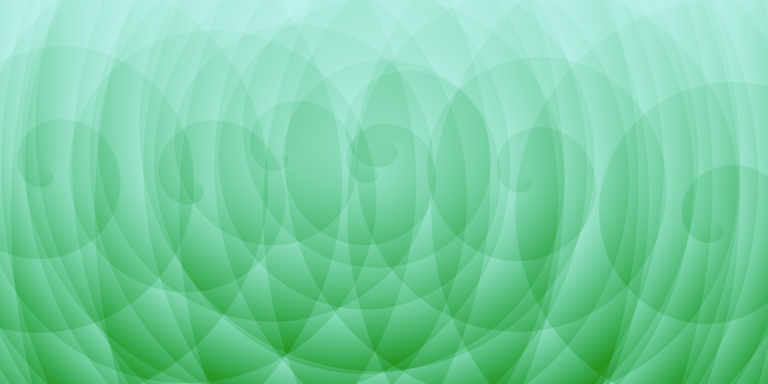
This background is drawn by a Shadertoy shader. Its source:

```glsl
const float TAU = 6.2831853;
const int SPIRAL_COUNT = 7;

// Centre x, centre y and arm spacing, in canvas heights
const vec3 SPIRALS[SPIRAL_COUNT] = vec3[](
    vec3(0.132, 0.555, 0.193),
    vec3(0.521, 0.521, 0.237),
    vec3(0.742, 0.599, 0.200),
    vec3(0.978, 0.561, 0.168),
    vec3(1.023, 0.626, 0.271),
    vec3(1.378, 0.540, 0.185),
    vec3(1.875, 0.417, 0.219)
);
const float START_TURN = 0.062;   // rotation of every spiral, in turns

const vec3 DEEP_GREEN = vec3(0.157, 0.58, 0.12);
const vec3 PALE_AQUA = vec3(0.82, 0.98, 1.0);
const vec3 BLEND_CURVE = vec3(1.5, 1.0, 1.0);

const float DEPTH_BOTTOM = 0.70;  // mean darkness along the lower edge
const float DEPTH_TOP = 0.13;     // mean darkness along the upper edge
const float CONTRAST = 1.5;       // strength of the spiral shading
const float EDGE_PIXELS = 1.3;

// Ramp that darkens outward and drops back at each arm of the spiral
float spiralShade(vec2 p, float spacing, float pixel) {
    float radius = length(p);
    float angle = radius > 0.0 ? atan(p.y, p.x) : 0.0;
    float ramp = fract(radius / spacing + angle / TAU + START_TURN);

    // Phase change across one softened edge
    float slope = length(vec2(1.0 / spacing, 1.0 / (TAU * max(radius, pixel))));
    float edge = min(EDGE_PIXELS * pixel * slope, 0.5);
    return ramp - smoothstep(1.0 - edge, 1.0, ramp);
}

void mainImage(out vec4 fragColor, in vec2 fragCoord) {
    float pixel = 1.0 / iResolution.y;
    vec2 uv = fragCoord * pixel;

    // Average the overlapping spirals
    float shade = 0.0;
    for (int i = 0; i < SPIRAL_COUNT; i++) {
        vec3 spiral = SPIRALS[i];
        shade += spiralShade(uv - spiral.xy, spiral.z, pixel);
    }
    shade /= float(SPIRAL_COUNT);

    // Vertical fade, with stronger shading towards the bottom
    float depth = mix(DEPTH_BOTTOM, DEPTH_TOP, uv.y);
    depth *= 1.0 + CONTRAST * (shade - 0.5);
    float light = clamp(1.0 - depth, 0.0, 1.0);

    vec3 color = mix(DEEP_GREEN, PALE_AQUA, pow(vec3(light), BLEND_CURVE));
    fragColor = vec4(color, 1.0);
}
```
